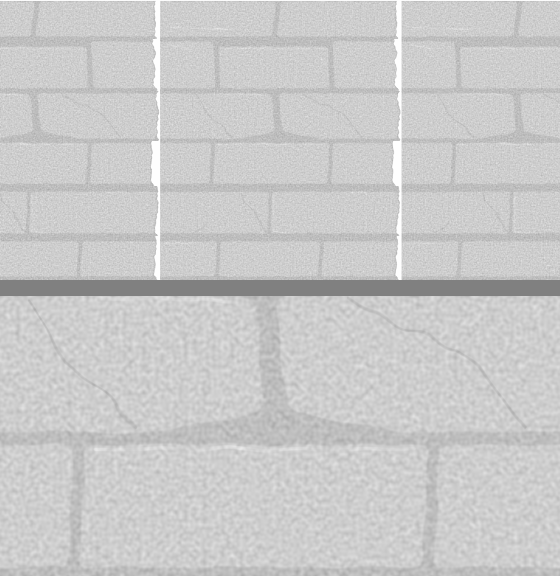
Top: the whole. Bottom: its middle third, enlarged.
A Shadertoy shader for this texture:

```glsl
// Pale grey brick wall: a six-course panel repeated sideways, with ragged white gaps.

const float HEIGHT = 384.0;      // wall units in one canvas height
const float PANEL = 331.0;       // width of one repeat
const float PANEL_START = 219.0; // left side of a panel

const vec3 BRICK = vec3(0.805);
const vec3 MORTAR = vec3(0.742);
const vec3 CRACK = vec3(0.70);
const vec3 CHALK = vec3(0.875);
const vec3 GAP = vec3(0.995);

// Each course: top, bottom, extra drop of the middle brick, lean of the joints
const vec4 COURSE[6] = vec4[6](
    vec4(2, 50, 0, -6), vec4(57, 121, 7, 3), vec4(128, 190, 0, 7),
    vec4(196, 252, 0, -3), vec4(263, 320, 0, -2), vec4(331, 379, 0, -3));

// Each course: first joint, second joint, half joint width, right end
const vec4 JOINTS[6] = vec4[6](
    vec4(160, 500, 3.5, 324), vec4(78, 235, 3.6, 321), vec4(161, 500, 5, 325),
    vec4(72, 234, 2.6, 319), vec4(151, 500, 2.2, 325), vec4(80, 221, 2.6, 324));

// Strokes run from xy to zw
const vec4 CRACKS[7] = vec4[7](
    vec4(51, 130, 66, 157), vec4(66, 157, 100, 187), vec4(196, 130, 245, 152),
    vec4(245, 152, 278, 188), vec4(111, 265, 134, 300), vec4(134, 300, 149, 319),
    vec4(40, 324, 66, 306));

const vec4 CHALKS[11] = vec4[11](
    vec4(86, 66, 228, 67), vec4(222, 81, 231, 101), vec4(12, 61, 44, 67),
    vec4(44, 67, 53, 82), vec4(72, 129, 146, 130), vec4(81, 198, 226, 198),
    vec4(156, 266, 156, 316), vec4(156, 318, 184, 320), vec4(261, 264, 321, 264),
    vec4(6, 334, 60, 333), vec4(16, 38, 105, 40));

vec2 gradient(vec2 cell) {
    vec2 h = vec2(dot(cell, vec2(127.1, 311.7)), dot(cell, vec2(269.5, 183.3)));
    return 2.0 * fract(sin(h) * 43758.55) - 1.0;
}

float gradientNoise(vec2 p) {
    vec2 i = floor(p), f = p - i;
    vec2 u = f * f * f * (f * (f * 6.0 - 15.0) + 10.0);
    float a = dot(gradient(i), f);
    float b = dot(gradient(i + vec2(1, 0)), f - vec2(1, 0));
    float c = dot(gradient(i + vec2(0, 1)), f - vec2(0, 1));
    float d = dot(gradient(i + 1.0), f - 1.0);
    return mix(mix(a, b, u.x), mix(c, d, u.x), u.y);
}

float roundedBox(vec2 p, vec2 low, vec2 high, float radius) {
    vec2 d = abs(p - 0.5 * (low + high)) - 0.5 * (high - low) + radius;
    return length(max(d, 0.0)) + min(max(d.x, d.y), 0.0) - radius;
}

float segment(vec2 p, vec4 s) {
    vec2 along = s.zw - s.xy, rel = p - s.xy;
    return length(rel - along * clamp(dot(rel, along) / dot(along, along), 0.0, 1.0));
}

float coverage(float dist, float soft) {
    return 1.0 - smoothstep(-soft, soft, dist);
}

// Distance to the brick of this course that lies at p
float brickDistance(vec2 p, vec4 course, vec4 joints, float raggedEnd) {
    float lean = course.w * ((p.y - course.x) / (course.y - course.x) - 0.5);
    vec2 joint = joints.xy + lean;
    vec2 low = vec2(-20.0, course.x), high = vec2(raggedEnd - 1.5, course.y);
    if (p.x > joint.y) {
        low.x = joint.y + joints.z;
    } else if (p.x > joint.x) {
        low = vec2(joint.x + joints.z, course.x + course.z);
        high.x = min(high.x, joint.y - joints.z);
    } else {
        high.x = joint.x - joints.z;
    }
    // Wide joints spread into a wedge of mortar at their foot
    high.y -= 10.0 * step(4.5, joints.z) * max(0.0, 1.0 - abs(p.x - joint.x) / 55.0);
    return roundedBox(p, low, high, 1.5 + 0.8 * joints.z);
}

void mainImage(out vec4 fragColor, in vec2 fragCoord) {
    float unit = HEIGHT / iResolution.y;
    vec2 wall = fragCoord * unit;
    wall.y = HEIGHT - wall.y;
    vec2 p = vec2(mod(wall.x - PANEL_START, PANEL), wall.y);

    // Pick the course
    int row = 0;
    for (int i = 0; i < 5; i++) if (p.y > COURSE[i].y + 3.5) row = i + 1;
    vec4 course = COURSE[row], joints = JOINTS[row];

    // Bricks over mortar, with uneven outlines
    vec2 wobble = vec2(gradientNoise(p * 0.06), gradientNoise(p * 0.06 + 37.0));
    float ledge = smoothstep(course.y - 2.0, course.y + 2.0, p.y);
    float raggedEnd = joints.w + 2.0 + 2.5 * ledge
        + 6.0 * gradientNoise(vec2(3.5, p.y * 0.05)) + 2.5 * gradientNoise(vec2(8.5, p.y * 0.21));
    float brick = coverage(brickDistance(p + 2.0 * wobble, course, joints, raggedEnd), 0.5 + 0.6 * unit);
    vec3 color = mix(MORTAR, BRICK, brick);

    // Thin cracks and chalky scuffs
    float crack = 1e3, chalk = 1e3;
    vec2 bent = p + 5.0 * wobble;
    for (int i = 0; i < 7; i++) crack = min(crack, segment(bent, CRACKS[i]));
    for (int i = 0; i < 11; i++) chalk = min(chalk, segment(p + 2.0 * wobble, CHALKS[i]));
    float wear = smoothstep(-0.4, 0.4, gradientNoise(p * 0.045 + 11.0));
    color = mix(color, CRACK, 0.65 * brick * coverage(crack - 0.6, unit));
    color = mix(color, CHALK, brick * wear * coverage(chalk - 0.8, unit));

    // Fine grain
    color += 0.11 * gradientNoise(wall * 0.47 + 0.3) + 0.05 * gradientNoise(wall * 0.29 + 71.0);

    // White gap between panels and along the top
    float solid = coverage(p.x - raggedEnd, 0.7 * unit) * smoothstep(0.0, unit, p.x)
        * smoothstep(0.5, 0.5 + unit, p.y);
    fragColor = vec4(mix(GAP, color, solid), 1.0);
}
```
